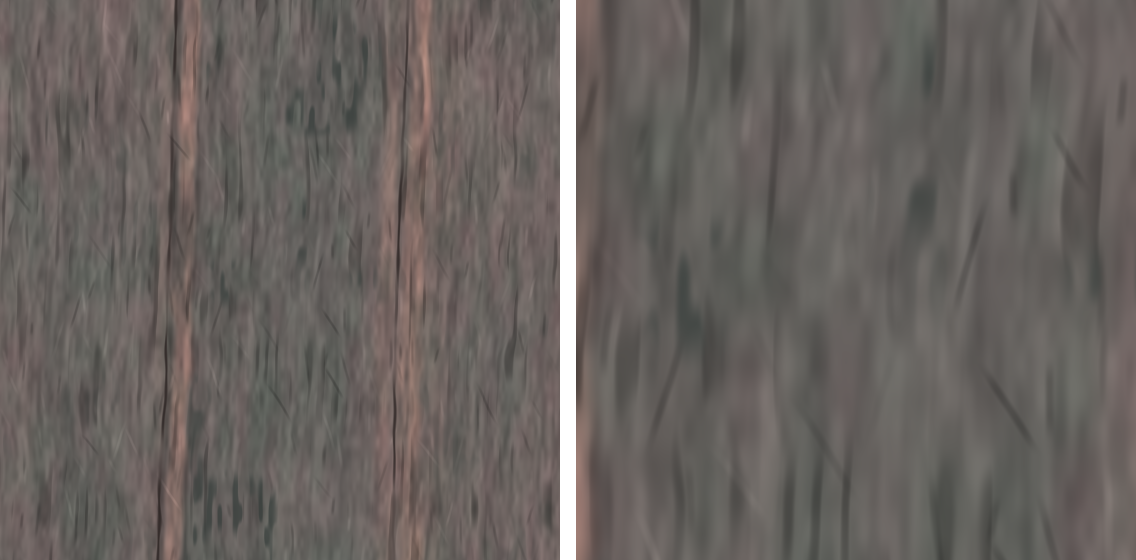
Left: the whole. Right: its middle third, enlarged.
Give the GLSL for this texture, as a WebGL 2 fragment shader.

```glsl
#version 300 es
precision highp float;

uniform vec2 u_resolution;
out vec4 fragColor;

const vec3 COOL_GREY = vec3(0.396, 0.396, 0.380);
const vec3 WARM_GREY = vec3(0.446, 0.394, 0.384);
const vec3 RIDGE_TAN = vec3(0.575, 0.455, 0.415);
const vec3 STAIN = vec3(0.205, 0.235, 0.225);
const vec3 CRACK = vec3(0.170, 0.140, 0.135);
const vec3 TINT = vec3(0.028, -0.012, 0.004);
const vec2 SCRATCH_GRID = vec2(24.0, 15.0);
const float GRAIN_LEAN = 0.03;
const float GRAIN_CONTRAST = 0.9;
const float GROOVE_DEPTH = 0.24;
const float SCRATCH_DEPTH = 0.17;
const float CRACK_WIDTH = 0.0019;
// Seam shape: foot x, linear lean, quadratic lean, ridge width
const vec4 LEFT_SEAM = vec4(0.284, 0.032, 0.0, 0.043);
const vec4 RIGHT_SEAM = vec4(0.704, 0.0, 0.028, 0.046);

float hash(vec2 p) {
    vec3 q = fract(vec3(p.xyx) * 0.1031);
    q += dot(q, q.yzx + 33.33);
    return fract((q.x + q.y) * q.z);
}

float noise(vec2 p) {
    vec2 i = floor(p), f = fract(p);
    f = f * f * (3.0 - 2.0 * f);
    return mix(mix(hash(i), hash(i + vec2(1, 0)), f.x),
               mix(hash(i + vec2(0, 1)), hash(i + vec2(1, 1)), f.x), f.y);
}

// Noise centred on zero, with an offset to decorrelate layers
float wave(vec2 p, float seed) {
    return noise(p + seed * vec2(17.3, 9.1)) - 0.5;
}

float band(float x, float from, float to, float soft) {
    return smoothstep(from - soft, from + soft, x) *
           (1.0 - smoothstep(to - soft, to + soft, x));
}

// Short tilted fibres: positive where light, negative where dark
float scratches(vec2 p) {
    vec2 cell = floor(p * SCRATCH_GRID);
    float sum = 0.0;
    for (int j = -1; j <= 1; j++)
    for (int i = -1; i <= 1; i++) {
        vec2 id = cell + vec2(i, j);
        vec2 jitter = vec2(hash(id + 3.7), hash(id + 41.2));
        vec2 d = p - (id + jitter) / SCRATCH_GRID;
        float lean = hash(id + 77.1) - 0.6;
        float tilt = 2.2 * lean * abs(lean);
        float halfLength = mix(0.014, 0.045, hash(id + 19.4));
        float across = abs(d.x - tilt * d.y) / sqrt(1.0 + tilt * tilt);
        float along = 1.0 - smoothstep(0.3, 1.0, abs(d.y) / halfLength);
        float kind = hash(id + 58.6) * 2.0 - 1.15;
        sum += kind * along * (1.0 - smoothstep(0.0005, 0.0038, across));
    }
    return sum;
}

// Signed distance to the right of a wandering seam
float seamOffset(vec2 uv, vec4 seam, float seed) {
    float wander = 0.007 * wave(vec2(seed, uv.y * 6.0), seed)
                 + 0.003 * wave(vec2(seed, uv.y * 23.0), seed + 1.0);
    return uv.x - seam.x - seam.y * uv.y - seam.z * uv.y * uv.y - wander;
}

float crackLine(float d, float y, float seed) {
    float depth = smoothstep(0.25, 0.75, noise(vec2(seed, y * 11.0)));
    float width = CRACK_WIDTH * (0.7 + 0.8 * noise(vec2(seed + 5.0, y * 30.0)));
    return (0.22 + 0.6 * depth) * (1.0 - smoothstep(width * 0.2, width * 2.1, abs(d)));
}

void main() {
    vec2 uv = gl_FragCoord.xy / u_resolution;
    vec2 p = uv;
    p.x += -GRAIN_LEAN * uv.y + 0.012 * wave(uv * vec2(5.0, 6.0), 1.0);
    p.x += 0.004 * wave(uv * vec2(25.0, 22.0), 11.0);

    float dl = seamOffset(uv, LEFT_SEAM, 2.0);
    float dr = seamOffset(uv, RIGHT_SEAM, 8.0);
    float middle = smoothstep(0.03, 0.075, dl) * (1.0 - smoothstep(-0.07, -0.02, dr));

    // Grain layers, from broad bands to fine fibres
    float broad = wave(p * vec2(16.0, 2.5), 2.0);
    float streak = wave(p * vec2(52.0, 7.0), 3.0);
    float fibre = wave(p * vec2(105.0, 17.0), 4.0);
    float fine = wave(p * vec2(165.0, 50.0), 5.0);
    float grain = 0.08 * broad + 0.13 * streak + 0.24 * fibre + 0.17 * fine;

    // Planks drift between warm and cool grey
    float warmth = 0.58 - 0.34 * middle + 0.7 * wave(uv * vec2(6.0, 4.0), 6.0)
                 + 0.4 * broad + 0.35 * streak + 0.16 * middle * uv.y;
    vec3 color = mix(COOL_GREY, WARM_GREY, clamp(warmth, 0.0, 1.0));

    // Raised ridges and their faded shoulders
    float ragged = 0.012 * wave(vec2(uv.x * 20.0, uv.y * 18.0), 7.0);
    float ridge = 0.58 * band(dl + ragged, 0.013, LEFT_SEAM.w, 0.008)
                + 0.56 * band(dr + ragged, 0.008, RIGHT_SEAM.w, 0.011);
    float shoulder = 0.30 * band(dr + ragged, -0.034, -0.004, 0.010)
                   + 0.20 * band(dr, 0.045, 0.095, 0.025)
                   + 0.14 * band(dl, -0.022, 0.004, 0.010);
    float ridgeWear = 0.9 + 1.0 * streak + 0.8 * fibre;
    color = mix(color, RIDGE_TAN, clamp((ridge + shoulder) * ridgeWear, 0.0, 1.0));

    color *= 1.0 + GRAIN_CONTRAST * grain * (1.0 + 0.3 * ridge);
    color += TINT * 1.1 * wave(p * vec2(36.0, 14.0), 9.0);

    // Sparse narrow grooves along the grain, crossed by stray fibres
    float groove = smoothstep(0.66, 0.92, noise(p * vec2(120.0, 11.0) + 47.0))
                 * smoothstep(0.25, 0.65, noise(uv * vec2(19.0, 9.0) + 83.0));
    color *= 1.0 - GROOVE_DEPTH * groove;
    color *= 1.0 + SCRATCH_DEPTH * scratches(p);

    // Clustered dark stains made of short upright strokes
    float cluster = smoothstep(0.52, 0.82, noise(uv * vec2(15.0, 10.0) + 31.0));
    float strokes = smoothstep(0.48, 0.82, noise(p * vec2(112.0, 24.0) + 63.0));
    float stain = (0.17 * cluster + 0.65 * strokes * (0.12 + 0.88 * cluster))
                * mix(0.28, 0.9, middle) * (1.0 - 0.8 * min(ridge, 1.0));
    color = mix(color, STAIN, stain);

    // Cracks and the shaded far edge of the left ridge
    color *= 1.0 - 0.12 * band(dl, LEFT_SEAM.w + 0.002, LEFT_SEAM.w + 0.007, 0.004);
    color *= 1.0 - 0.16 * band(dl, 0.001, 0.011, 0.004);
    float crack = max(crackLine(dl, uv.y, 12.0), crackLine(dr, uv.y, 27.0));
    color = mix(color, CRACK, crack);

    fragColor = vec4(color, 1.0);
}
```
